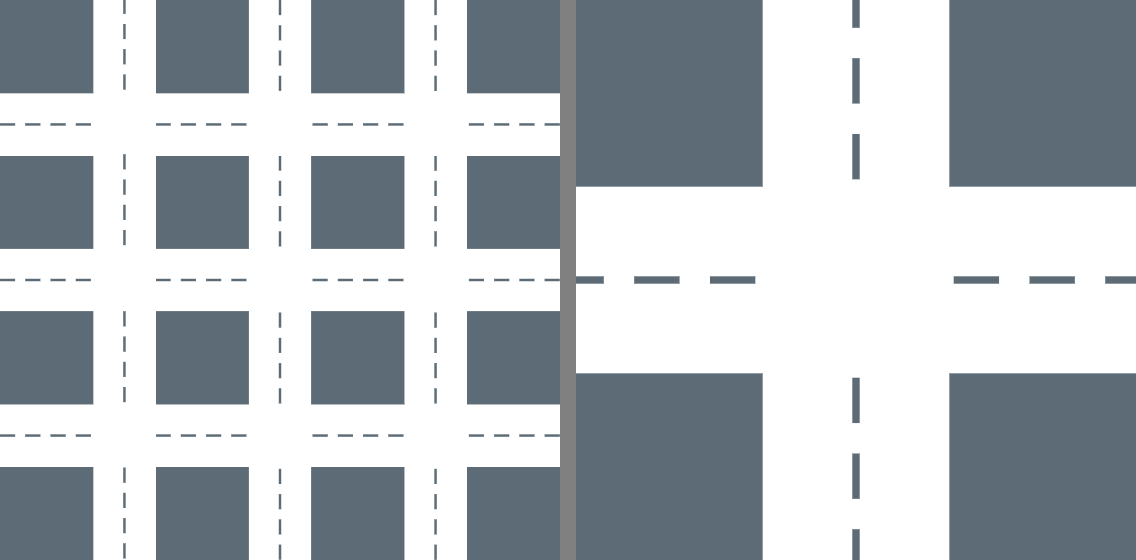
Left, the full canvas; right, a detail of the centre.
This pattern is drawn by a three.js fragment shader. Its source:

```glsl
varying vec2 vUv;

const vec3 PAPER = vec3(1.0);
const vec3 SLATE = vec3(0.36, 0.42, 0.46);

const float PERIOD = 5.0 / 18.0;      // one block plus one road
const float BLOCK_SHARE = 0.6;        // block side within a period
const float ROAD_CENTRE = 0.8;        // road axis within a period
const float DASH_PITCH = 0.0451;
const float LAST_DASH = 3.0;          // index of the final dash beside a block
const vec2 DASH_HALF = vec2(0.0135, 0.0022);
const float DASH_DRIFT = 0.0013;      // slip per block in the far half
const float COLUMN_SHIFT = 0.0023;    // slip of the first upright road

float boxDistance(vec2 p, vec2 halfSize) {
  vec2 d = abs(p) - halfSize;
  return length(max(d, 0.0)) + min(max(d.x, d.y), 0.0);
}

float coverage(float distance, float pixel) {
  return clamp(0.5 - distance / pixel, 0.0, 1.0);
}

float blockDistance(vec2 p, float period, float share) {
  vec2 local = (fract(p / period) - 0.5 * share) * period;
  return boxDistance(local, vec2(0.5 * share * period));
}

// Four dashes beside each block; p.x runs along the road, p.y across it
float dashDistance(vec2 p, float period, vec2 halfSize, float pitch) {
  float index = floor(p.x / period);
  float start = index * period + step(1.5, index) * index * DASH_DRIFT;
  float along = p.x - start - halfSize.x;
  float dash = clamp(floor(along / pitch + 0.5), 0.0, LAST_DASH);
  float across = (fract(p.y / period) - ROAD_CENTRE) * period;
  return boxDistance(vec2(along - dash * pitch, across), halfSize);
}

void main() {
  vec2 p = vec2(vUv.x, 1.0 - vUv.y);  // measured from the top left
  float pixel = fwidth(vUv.x);

  // Upright roads, the first one nudged upward
  float nudge = COLUMN_SHIFT * (1.0 - step(PERIOD, p.x));
  vec2 upright = vec2(p.y + nudge, p.x);

  float blocks = blockDistance(p, PERIOD, BLOCK_SHARE);
  float rows = dashDistance(p, PERIOD, DASH_HALF, DASH_PITCH);
  float columns = dashDistance(upright, PERIOD, DASH_HALF, DASH_PITCH);

  float ink = coverage(min(blocks, min(rows, columns)), pixel);
  gl_FragColor = vec4(mix(PAPER, SLATE, ink), 1.0);
}
```
